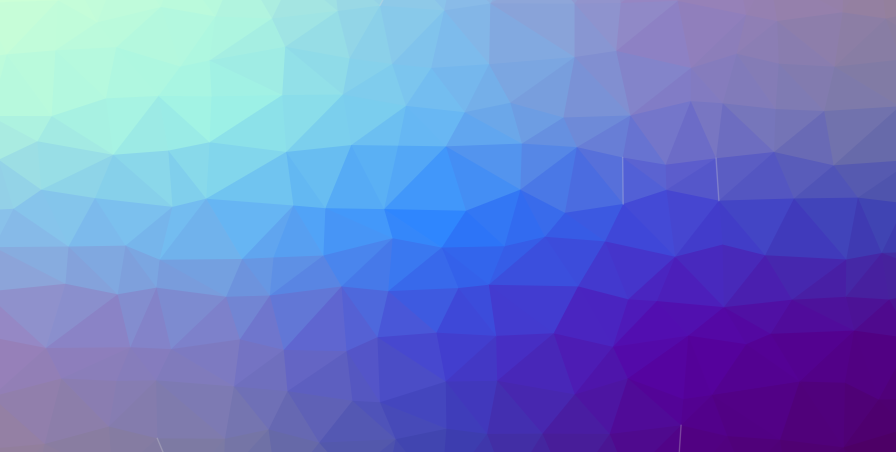
A Shadertoy shader for this background:

```glsl
const vec2 GRID = vec2(16.0, 9.55);         // cells across the canvas
const vec2 GRID_SHIFT = vec2(0.0, 0.31);    // offset of the lattice, in cells
const vec2 JITTER = vec2(0.68, 0.52);       // spread of each vertex, in cells

vec2 hash2(vec2 p) {
    vec2 k = vec2(dot(p, vec2(127.1, 311.7)), dot(p, vec2(269.5, 183.3)));
    return fract(sin(k) * 43758.5);
}

// Five evenly spaced stops from mint to dark plum
vec3 ramp(float t) {
    const vec3 mint  = vec3(0.80, 1.00, 0.84);
    const vec3 aqua  = vec3(0.62, 0.95, 0.90);
    const vec3 azure = vec3(0.16, 0.50, 1.00);
    const vec3 grape = vec3(0.34, 0.01, 0.66);
    const vec3 plum  = vec3(0.30, 0.00, 0.39);
    float s = clamp(t, 0.0, 1.0) * 4.0;
    vec3 c = mix(mint, aqua, clamp(s, 0.0, 1.0));
    c = mix(c, azure, clamp(s - 1.0, 0.0, 1.0));
    c = mix(c, grape, clamp(s - 2.0, 0.0, 1.0));
    return mix(c, plum, clamp(s - 3.0, 0.0, 1.0));
}

// Blend of the same ramp run rightward and downward
vec3 gradient(vec2 uv) {
    const vec3 curve = vec3(1.5, 1.0, 1.0);
    vec3 across = pow(ramp(uv.x), curve);
    vec3 down = pow(ramp(1.0 - uv.y), curve);
    return pow(0.5 * (across + down), 1.0 / curve);
}

// Jittered lattice point, in units of canvas height
vec2 vertex(vec2 id, float aspect) {
    vec2 cell = id + GRID_SHIFT + (hash2(id) - 0.5) * JITTER;
    return cell / GRID * vec2(aspect, 1.0);
}

// Signed distance to the line a-b, positive on its left
float leftOf(vec2 p, vec2 a, vec2 b) {
    vec2 e = normalize(b - a);
    return e.x * (p.y - a.y) - e.y * (p.x - a.x);
}

float segmentDistance(vec2 p, vec2 a, vec2 b) {
    vec2 e = b - a;
    return length(p - a - e * clamp(dot(p - a, e) / dot(e, e), 0.0, 1.0));
}

// Flat facet colour weighted by its coverage of the sample
vec4 facet(vec2 p, vec2 a, vec2 b, vec2 c, float aspect, float px) {
    float d = min(leftOf(p, a, b), min(leftOf(p, b, c), leftOf(p, c, a)));
    float cover = clamp(d / px + 0.5, 0.0, 1.0);
    vec2 centre = (a + b + c) / 3.0;
    return vec4(gradient(centre / vec2(aspect, 1.0)), 1.0) * cover;
}

void mainImage(out vec4 fragColor, in vec2 fragCoord) {
    float aspect = iResolution.x / iResolution.y;
    float px = 1.0 / iResolution.y;
    vec2 uv = fragCoord / iResolution.xy;
    vec2 p = uv * vec2(aspect, 1.0);
    vec2 home = floor(uv * GRID - GRID_SHIFT);
    vec4 sum = vec4(0.0);
    float seam = 0.0;

    // Each nearby quad is split along its shorter diagonal
    for (int j = -1; j <= 1; j++) {
        for (int i = -1; i <= 1; i++) {
            vec2 id = home + vec2(i, j);
            vec2 a = vertex(id, aspect);
            vec2 b = vertex(id + vec2(1.0, 0.0), aspect);
            vec2 c = vertex(id + vec2(1.0, 1.0), aspect);
            vec2 d = vertex(id + vec2(0.0, 1.0), aspect);
            if (distance(a, c) < distance(b, d)) {
                sum += facet(p, a, b, c, aspect, px);
                sum += facet(p, a, c, d, aspect, px);
            } else {
                sum += facet(p, a, b, d, aspect, px);
                sum += facet(p, b, c, d, aspect, px);
            }
            // A few left edges show as pale hairlines
            float rare = step(0.96, hash2(id + 40.0).x);
            float line = 1.0 - smoothstep(0.0, 0.003, segmentDistance(p, a, d));
            seam = max(seam, rare * line);
        }
    }

    vec3 colour = sum.a > 0.001 ? sum.rgb / sum.a : gradient(uv);
    fragColor = vec4(mix(colour, vec3(0.85), 0.3 * seam), 1.0);
}
```
